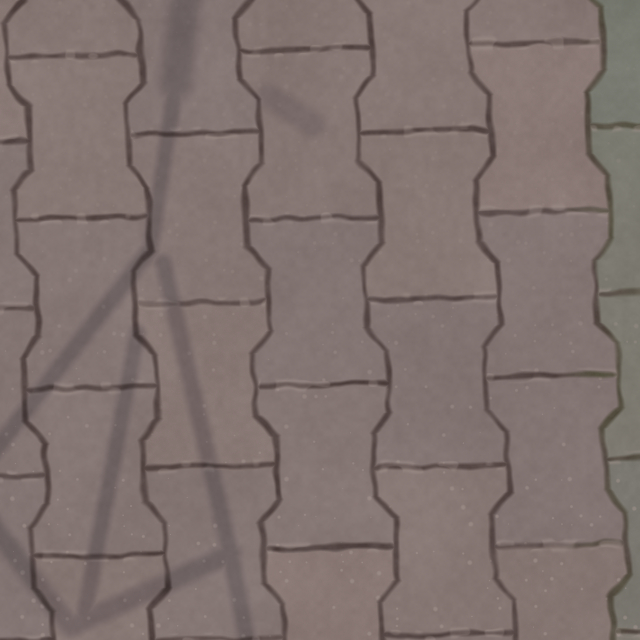
Give the GLSL for this texture, as a WebGL 1 fragment shader.

```glsl
precision highp float;
uniform vec2 u_resolution;

#define PITCH vec2(0.1805, 0.263)
#define ORIGIN vec2(0.0208, 0.085)
#define LEAN 0.05
#define TILT 0.026
#define WAIST 0.078
#define JOINT 0.0042
#define SOFT 0.0028
#define STONE vec3(0.525, 0.465, 0.452)
#define MOSSY vec3(0.475, 0.480, 0.440)
#define GROUT vec3(0.310, 0.255, 0.245)
#define CHIP vec3(0.640, 0.580, 0.560)
#define SHADOW 0.17

float hash(vec2 p) {
  vec3 q = fract(p.xyx * vec3(0.1031, 0.1030, 0.0973));
  q += dot(q, q.yzx + 33.33);
  return fract((q.x + q.y) * q.z);
}

float noise(vec2 p) {
  vec2 i = floor(p), f = fract(p);
  f = f * f * (3.0 - 2.0 * f);
  return mix(mix(hash(i), hash(i + vec2(1.0, 0.0)), f.x),
             mix(hash(i + vec2(0.0, 1.0)), hash(i + 1.0), f.x), f.y);
}

float fbm(vec2 p) {
  float sum = 0.0, amp = 0.5;
  for (int i = 0; i < 4; i++) {
    sum += amp * noise(p);
    p = p * 2.03 + 17.1;
    amp *= 0.5;
  }
  return sum;
}

// Soft-edged shadow of a straight branch
float branch(vec2 p, vec2 a, vec2 b, float radius) {
  vec2 ab = b - a;
  float t = clamp(dot(p - a, ab) / dot(ab, ab), 0.0, 1.0);
  return 1.0 - smoothstep(0.3 * radius, 1.4 * radius, length(p - a - t * ab));
}

float branches(vec2 p) {
  vec2 fork = vec2(0.235, 0.39), knot = vec2(0.36, 0.865);
  float s = branch(p, vec2(0.295, -0.05), vec2(0.275, 0.13), 0.028);
  s = max(s, branch(p, vec2(0.275, 0.13), fork, 0.014));
  s = max(s, branch(p, fork, vec2(-0.02, 0.72), 0.015));
  s = max(s, branch(p, vec2(0.255, 0.41), knot, 0.015));
  s = max(s, branch(p, knot, vec2(0.39, 1.02), 0.015));
  s = max(s, branch(p, vec2(0.215, 0.52), vec2(0.13, 0.97), 0.014));
  s = max(s, branch(p, knot, vec2(0.11, 0.98), 0.018));
  s = max(s, branch(p, vec2(-0.02, 0.81), vec2(0.11, 0.98), 0.018));
  return max(s, 0.6 * branch(p, vec2(0.42, 0.15), vec2(0.49, 0.195), 0.022));
}

// Sparse pale grit, one candidate per grid cell
float grit(vec2 p, float count) {
  vec2 cell = floor(p * count);
  vec2 spot = 0.3 + 0.4 * vec2(hash(cell + 3.7), hash(cell + 9.2));
  float size = 0.28 * hash(cell + 5.1);
  float d = length(fract(p * count) - spot);
  return step(0.90, hash(cell)) * (1.0 - smoothstep(0.4 * size, size + 0.1, d));
}

void main() {
  vec2 p = gl_FragCoord.xy / u_resolution;
  p.y = 1.0 - p.y;
  float soft = SOFT + 0.5 / u_resolution.y;

  // Leaning paving grid with slightly uneven edges
  vec2 wobble = vec2(noise(p * 38.0), noise(p * 38.0 + 50.0)) - 0.5;
  vec2 q = p + 0.006 * wobble;
  q += vec2(-LEAN * q.y, TILT * q.x);
  vec2 g = (q - ORIGIN) / PITCH;

  // Stepped side joints, alternately mirrored
  float wave = 4.0 * abs(fract(g.y) - 0.5) - 1.0;
  float bulge = clamp(wave * 3.8, -1.0, 1.0);
  float edge = floor(g.x + 0.5);
  float mirror = 2.0 * mod(edge, 2.0) - 1.0;
  float side = g.x - edge - mirror * WAIST * bulge;
  float slant = 1.0 - 0.24 * (1.0 - smoothstep(0.22, 0.30, abs(wave)));
  float sideDist = abs(side) * PITCH.x * slant;

  // Cross joints, shifted half a stone in every other column
  float column = edge - step(side, 0.0);
  float along = g.y + 0.5 * mod(column, 2.0);
  float seam = floor(along + 0.5);
  float crossDist = abs(along - seam + 0.05 * (hash(vec2(column, seam) + 4.0) - 0.5)) * PITCH.y;
  vec2 stone = vec2(column, floor(along));

  // Stone faces: individual tint, blotches, grain and grit
  float mossy = smoothstep(4.5, 5.0, column);
  vec3 color = mix(STONE, MOSSY, mossy * (1.0 - 0.35 * p.y));
  float tint = hash(stone + 21.0) - 0.5;
  color += tint * vec3(0.026, 0.014, 0.008);
  color += 0.05 * (fbm(p * 9.0) - 0.47) + 0.04 * (fbm(p * 90.0) - 0.47);
  float wear = smoothstep(0.2, 0.9, p.y);
  color = mix(color, CHIP, grit(p, 70.0) * (0.15 + 0.4 * wear));

  // Worn pale rims beside the cross joints
  float chipped = smoothstep(0.56, 0.8, noise(p * vec2(55.0, 80.0) + 8.0));
  float rim = 1.0 - smoothstep(0.005, 0.013, crossDist);
  color = mix(color, CHIP, 0.45 * chipped * rim);

  // Dark grout, thinner and paler where it is filled
  float fill = noise(p * 26.0 + 70.0);
  float width = JOINT * (0.75 + 0.5 * fill);
  float sideLine = 1.0 - smoothstep(width - soft, width + soft, sideDist);
  float crossLine = 1.0 - smoothstep(width - soft, width + soft, crossDist * 1.08);
  crossLine *= 0.72 + 0.28 * hash(vec2(column, seam) + 31.0) - 0.3 * chipped;
  float grout = max(sideLine * (0.75 + 0.25 * fill), crossLine);
  vec3 groutColor = GROUT + 0.12 * (fbm(p * 60.0 + 5.0) - 0.45);
  float moss = smoothstep(0.86, 0.95, p.x) * noise(p * 14.0 + 2.0);
  groutColor += moss * vec3(0.01, 0.06, -0.01);
  color = mix(color, groutColor, clamp(grout, 0.0, 1.0));

  // Branch shadows across the paving
  color *= 1.0 - SHADOW * branches(p) * vec3(1.0, 1.0, 0.88);
  gl_FragColor = vec4(color, 1.0);
}
```
